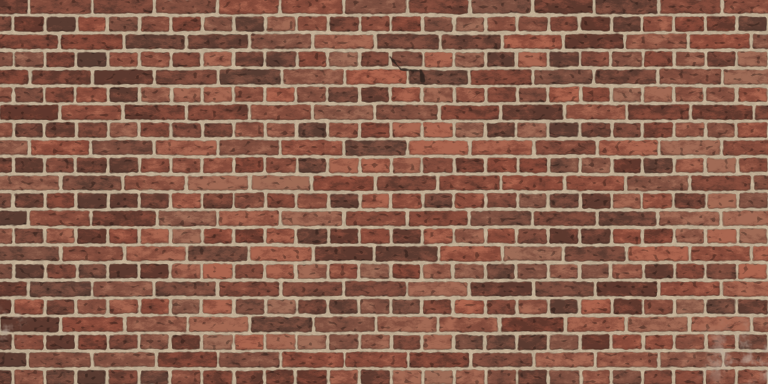
This texture is drawn by a Shadertoy shader. Its source:

```glsl
// Weathered red brick wall in English cross bond: courses of stretchers
// alternate with courses of headers. Each brick is a rounded box distance
// roughened by gradient noise, tinted by a hash and set in sandy mortar.

#define COURSES 21.73        // courses over the canvas height
#define STRETCHERS 12.2      // long bricks over the canvas width
#define TOP_EDGE 1.0065      // height of the topmost joint
#define BOND_PHASE 0.46      // first vertical joint, in stretchers
#define JOINT 0.0088         // mortar width
#define CORNER 0.0045        // corner radius of a brick
#define ROUGHNESS 0.0030     // wobble of the brick edges
#define TONE_SPREAD 0.75     // tone variation from brick to brick
#define GRAIN 0.75           // mottling inside a brick
#define STAIN 0.65           // strength of the pale salt stains

const vec3 DARK_BRICK  = vec3(0.36, 0.225, 0.185);
const vec3 MID_BRICK   = vec3(0.51, 0.300, 0.240);
const vec3 LIGHT_BRICK = vec3(0.65, 0.410, 0.325);
const vec3 MORTAR      = vec3(0.75, 0.675, 0.575);
const vec3 SALT        = vec3(0.72, 0.650, 0.600);
const vec3 HOLE        = vec3(0.17, 0.130, 0.110);

float hash(vec2 c) {
    vec3 q = fract(c.xyx * 0.1031);
    q += dot(q, q.yzx + 33.33);
    return fract((q.x + q.y) * q.z);
}

float cornerSlope(vec2 cell, vec2 corner, vec2 f) {
    float angle = 6.2832 * hash(cell + corner);
    return dot(vec2(cos(angle), sin(angle)), f - corner);
}

// Gradient noise, about -0.7 to 0.7
float noise(vec2 p) {
    vec2 c = floor(p), f = p - c;
    vec2 s = f * f * f * (f * (f * 6.0 - 15.0) + 10.0);
    vec2 e = vec2(0.0, 1.0);
    return mix(mix(cornerSlope(c, e.xx, f), cornerSlope(c, e.yx, f), s.x),
               mix(cornerSlope(c, e.xy, f), cornerSlope(c, e.yy, f), s.x), s.y);
}

float fbm(vec2 p) {
    float sum = 0.0, amp = 0.6;
    for (int i = 0; i < 4; i++) {
        sum += amp * noise(p);
        p = p * 2.03 + 17.3;
        amp *= 0.6;
    }
    return sum;
}

float roundedBox(vec2 p, vec2 halfSize, float r) {
    vec2 q = abs(p) - halfSize + r;
    return length(max(q, 0.0)) + min(max(q.x, q.y), 0.0) - r;
}

float segment(vec2 p, vec2 a, vec2 b) {
    vec2 ab = b - a;
    return length(p - a - ab * clamp(dot(p - a, ab) / dot(ab, ab), 0.0, 1.0));
}

void mainImage(out vec4 fragColor, in vec2 fragCoord) {
    vec2 p = fragCoord / iResolution.y;
    float aspect = iResolution.x / iResolution.y;
    float soft = 0.0006 + 0.7 / iResolution.y;

    // Bond: course number from the top, then brick number along it
    float v = (TOP_EDGE - p.y + 0.0025 * noise(p * vec2(7.0, 3.0))) * COURSES;
    float course = floor(v);
    float isHeader = mod(course, 2.0);
    float phase = isHeader > 0.5 ? BOND_PHASE + 0.25
                                 : BOND_PHASE + 0.5 * mod(course * 0.5, 2.0);
    float perStretcher = 1.0 + isHeader;
    float u = (p.x / aspect * STRETCHERS - phase) * perStretcher;
    u += 0.07 * noise(vec2(u * 0.7, course * 7.31));
    vec2 id = vec2(floor(u), course);
    vec2 cellSize = vec2(aspect / (STRETCHERS * perStretcher), 1.0 / COURSES);
    vec2 q = (vec2(u, -v) - vec2(id.x, -course) + vec2(-0.5, 0.5)) * cellSize;

    // Brick outline with a slightly varied size and worn edges
    float sizeJitter = 0.0016 * (hash(id + 51.7) - 0.5);
    float d = roundedBox(q, 0.5 * (cellSize - JOINT) + sizeJitter, CORNER);
    d += ROUGHNESS * (noise(p * 42.0) + 0.6 * noise(p * 95.0));
    float brickMask = 1.0 - smoothstep(-soft, soft, d);

    // Brick colour: own tone, broad weathering, mottling and dark pits
    float mottle = fbm(p * vec2(24.0, 42.0) + 13.0 * hash(id));
    float tone = 0.5 + TONE_SPREAD * (hash(id + 7.0) - 0.5) + GRAIN * mottle;
    tone += 0.3 * noise(p * 2.3 + 4.0) - 0.16 * (1.0 - smoothstep(0.2, 0.55, p.x));
    vec3 brick = mix(DARK_BRICK, MID_BRICK, smoothstep(0.0, 0.5, tone));
    brick = mix(brick, LIGHT_BRICK, smoothstep(0.45, 0.95, tone));
    brick *= 1.0 + vec3(0.05, -0.04, -0.06) * (2.0 * hash(id + 23.0) - 1.0);
    brick *= 1.0 - 0.3 * smoothstep(0.2, 0.5, noise(p * vec2(60.0, 85.0) + 9.0));
    float rim = smoothstep(-0.006, 0.0, d);
    brick *= 1.0 - rim * (0.10 - 0.22 * clamp(q.y / cellSize.y, -0.5, 0.5));

    // Sandy mortar, shaded just beside the bricks
    vec3 mortar = MORTAR * (1.0 + 0.14 * fbm(p * 55.0));
    mortar *= 1.0 - 0.16 * (1.0 - smoothstep(0.0, 0.003, d));
    vec3 color = mix(mortar, brick, brickMask);

    // Salt stains near the two lower corners
    float salt = 1.0 - smoothstep(0.02, 0.16, length((p - vec2(aspect - 0.05, 0.07)) * vec2(0.8, 1.2)));
    salt = max(salt, 1.0 - smoothstep(0.01, 0.07, length(p - vec2(0.02, 0.15))));
    color = mix(color, SALT, STAIN * salt * smoothstep(-0.15, 0.35, fbm(p * 19.0)));

    // A broken brick: thin crack ending in a hole
    vec2 hole = vec2(0.548 * aspect, 0.803);
    float ragged = 0.005 * noise(p * 45.0);
    float crack = segment(p, hole + vec2(-0.080, 0.048), hole + vec2(-0.052, 0.016)) - 0.0025;
    crack = min(crack, segment(p, hole + vec2(-0.052, 0.016), hole + vec2(0.0, 0.012)) - 0.0025);
    crack = min(crack, segment(p, hole + vec2(0.0, 0.012), hole + vec2(0.006, -0.012)) - 0.006);
    color = mix(color, HOLE, 0.85 * (1.0 - smoothstep(-soft, soft, crack + ragged)));

    fragColor = vec4(clamp(color, 0.0, 1.0), 1.0);
}
```
